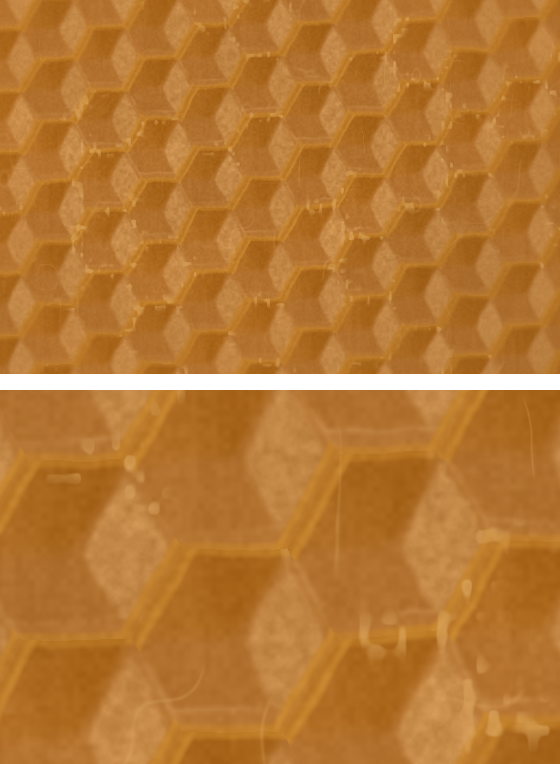
Top: the whole. Bottom: its middle third, enlarged.
This texture is drawn by a WebGL 2 fragment shader. Its source:

```glsl
#version 300 es
precision highp float;

uniform vec2 u_resolution;
out vec4 outColor;

#define PITCH vec2(0.1393, 0.1640)   // column and row spacing, canvas heights
#define ANCHOR vec2(0.707, 0.445)    // centre of one cell
#define TILT 0.021                   // rise of the rows to the right
#define WARP 0.09                    // unevenness of the walls
#define FOCUS vec2(0.66, 0.56)       // sharpest spot
#define SPECKS 0.55                  // strength of wax crumbs
#define GRAIN 0.035                  // fine mottling

const float APOTHEM = 0.8660254;
const vec3 DEEP   = vec3(0.645, 0.385, 0.095);
const vec3 GOLD   = vec3(0.685, 0.425, 0.140);
const vec3 AMBER  = vec3(0.690, 0.437, 0.178);
const vec3 RIM    = vec3(0.722, 0.472, 0.215);
const vec3 YELLOW = vec3(0.765, 0.510, 0.165);
const vec3 PALE   = vec3(0.770, 0.540, 0.285);
const vec3 CREAM  = vec3(0.870, 0.670, 0.400);

float hash(vec2 p) {
  vec3 a = fract(p.xyx * 0.1031);
  a += dot(a, a.yzx + 33.33);
  return fract((a.x + a.y) * a.z);
}

float noise(vec2 p) {
  vec2 i = floor(p), f = fract(p);
  f = f * f * (3.0 - 2.0 * f);
  return mix(mix(hash(i), hash(i + vec2(1, 0)), f.x),
             mix(hash(i + vec2(0, 1)), hash(i + vec2(1, 1)), f.x), f.y);
}

float fbm(vec2 p) {
  float sum = 0.0, amp = 0.5;
  for (int i = 0; i < 3; i++) {
    sum += amp * noise(p);
    p = p * 2.03 + 17.0;
    amp *= 0.5;
  }
  return sum / 0.875;
}

// Soft line of half width w around distance zero
float line(float d, float w, float soft) {
  return (1.0 - smoothstep(w - soft, w + soft, abs(d))) * w / max(w, soft * 0.7);
}

// Offset from the centre of the nearest flat-topped hexagon with unit side
vec2 hexLocal(vec2 q) {
  vec2 h = vec2(1.5, APOTHEM);
  vec2 a = mod(q + h, 2.0 * h) - h;
  vec2 b = mod(q, 2.0 * h) - h;
  return dot(a, a) < dot(b, b) ? a : b;
}

void main() {
  vec2 uv = gl_FragCoord.xy / u_resolution.y;
  vec2 g = uv - ANCHOR;
  g.y -= TILT * g.x;
  vec2 q = g / PITCH * vec2(1.5, 2.0 * APOTHEM);
  vec2 s = q + 60.0;
  q += WARP * (vec2(noise(s * 0.9), noise(s * 0.9 + 31.0)) - 0.5);
  q += 0.04 * (vec2(noise(s * 3.5), noise(s * 3.5 + 57.0)) - 0.5);

  vec2 p = hexLocal(q);
  vec2 id = round((q - p) / vec2(1.5, APOTHEM)) + 60.0;
  float vary = hash(id), vary2 = hash(id + 91.0);

  // Defocus grows away from the sharp spot
  float blur = smoothstep(0.2, 0.9, length((uv - FOCUS) * vec2(0.85, 1.25)));
  float soft = max(1.5 * PITCH.x / (PITCH.x * PITCH.x * u_resolution.y) * 0.7,
                   mix(0.035, 0.11, blur));

  // Distances to the six walls
  float top = APOTHEM - p.y, bottom = APOTHEM + p.y;
  float upLeft = APOTHEM - dot(p, vec2(-APOTHEM, 0.5));
  float lowLeft = APOTHEM - dot(p, vec2(-APOTHEM, -0.5));
  float upRight = APOTHEM - dot(p, vec2(APOTHEM, 0.5));
  float lowRight = APOTHEM - dot(p, vec2(APOTHEM, -0.5));
  float slant = min(upLeft, lowRight), thin = min(lowLeft, upRight);
  float wall = min(min(top, bottom), min(slant, thin));

  // Three facets of the cell floor
  float streak = fbm(s * vec2(7.0, 1.2));
  vec3 col = mix(AMBER, RIM, 0.5 * smoothstep(0.1, 0.9, p.x) + 0.15 * (vary - 0.5));
  float shade = smoothstep(-0.14, 0.12, p.y)
              * smoothstep(-0.05, 0.12, dot(p, vec2(-APOTHEM, 0.5)) + 0.03);
  col = mix(col, mix(GOLD, DEEP, smoothstep(-0.65, 0.25, p.x + 0.3 * p.y)), shade);
  col += 0.035 * (streak - 0.5);

  // Pale lozenge with a grainy surface
  vec2 z = abs(p - vec2(0.49, -0.04)) / vec2(0.45, 0.83);
  float lozenge = 1.0 - smoothstep(0.78 - soft, 0.96 + soft, pow(dot(pow(z, vec2(1.2)), vec2(1)), 0.83));
  float mottle = fbm(s * 9.0) - 0.5;
  col = mix(col, PALE + 0.13 * mottle * (1.0 - 0.6 * blur), lozenge * (0.72 + 0.28 * vary2));

  // Wax rim above each horizontal wall
  float rim = 1.0 - smoothstep(0.19 - soft, 0.19 + soft, bottom);
  col = mix(col, RIM, 0.55 * rim);
  float worn = smoothstep(0.25, 0.7, noise(s * 2.2));
  col = mix(col, PALE, 0.6 * worn * line(bottom - 0.20, 0.025, soft));
  col = mix(col, PALE, 0.55 * worn * line(thin, 0.035, soft));

  // Yellow walls: single on top, doubled along the slants
  float level = min(top, bottom);
  float strength = 0.6 + 0.4 * noise(s * 1.7 + 9.0);
  col = mix(col, YELLOW, 0.85 * strength * line(level, 0.065, soft));
  col = mix(col, mix(GOLD, YELLOW, 0.55), 0.75 * line(slant, 0.12, soft));
  col = mix(col, YELLOW + 0.025, 0.8 * strength * line(slant - 0.09, 0.035, soft));

  // Crumbs gather at walls and corners; faint scratches cross the floors
  float nearWall = 1.0 - smoothstep(0.04, 0.30, wall);
  float corner = 1.0 - smoothstep(0.03, 0.28, length(p - vec2(0.5, APOTHEM)));
  float crumbs = smoothstep(0.66 - 0.08 * corner, 0.84 + 0.08 * blur, noise(s * vec2(8.0, 6.5)))
               * smoothstep(0.38, 0.72, noise(s * 0.8 + 5.0) + 0.25 * corner);
  col = mix(col, CREAM, SPECKS * crumbs * (0.12 + 0.88 * nearWall));
  float scratch = line(noise(s * vec2(1.6, 1.1) + 40.0) - 0.5, 0.012, 0.02)
                * smoothstep(0.60, 0.78, noise(s * 1.1 + 73.0));
  col = mix(col, CREAM, 0.35 * scratch * (1.0 - 0.7 * blur));

  // Grain, broad light and dark patches
  col += GRAIN * (noise(s * 16.0) - 0.5) * (1.0 - 0.5 * blur);
  col *= 1.0 + 0.05 * (fbm(s * 0.45) - 0.5) + 0.03 * (vary - 0.5) * smoothstep(0.0, 0.2, wall);
  col *= 1.01 - 0.05 * smoothstep(0.7, 1.5, uv.x) * (1.0 - uv.y);
  outColor = vec4(clamp(col, 0.0, 1.0), 1.0);
}
```
